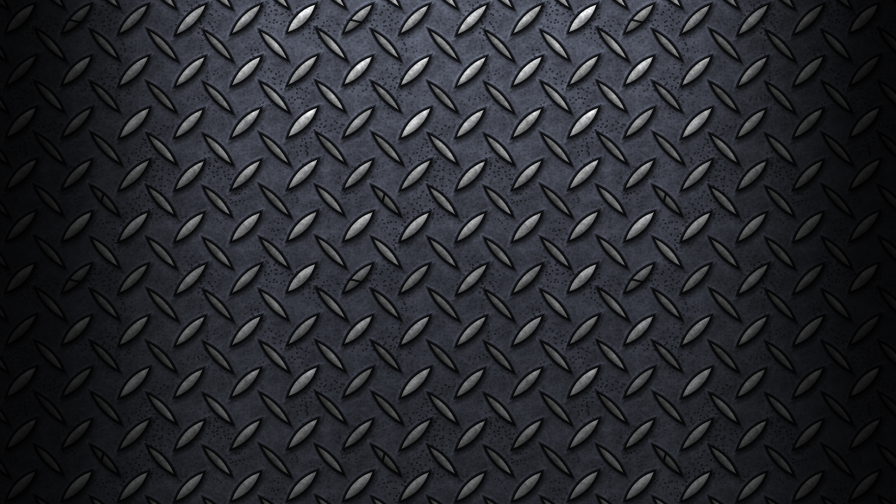
Give the GLSL for this texture, as a Shadertoy shader.

```glsl
const vec2 CELL = vec2(0.1116, 0.1030);    // lug spacing, in canvas heights
const vec2 FIRST_LUG = vec2(0.4884, 0.7590);
const float TILE = 5.0;                    // wear recurs every five lugs
const vec3 PLATE = vec3(0.235, 0.247, 0.285);
const vec3 STEEL = vec3(0.98, 0.99, 1.0);
const vec3 GROOVE = vec3(0.028, 0.029, 0.036);

vec2 hash22(vec2 c) {
    vec2 k = vec2(dot(c, vec2(127.1, 311.7)), dot(c, vec2(269.5, 183.3)));
    return fract(sin(k) * 43758.5);
}

// Distance to the nearest scattered point, wrapping after "period" cells
float cellular(vec2 p, float period) {
    vec2 id = floor(p), f = fract(p);
    float nearest = 2.0;
    for (int y = -1; y <= 1; y++) {
        for (int x = -1; x <= 1; x++) {
            vec2 o = vec2(x, y);
            nearest = min(nearest, length(o + hash22(mod(id + o, period)) - f));
        }
    }
    return nearest;
}

// Pointed lens along x, given half length and half width
float lens(vec2 q, vec2 size) {
    float radius = dot(size, size) / (2.0 * size.y);
    return length(vec2(q.x, abs(q.y) + radius - size.y)) - radius;
}

// Coordinates along and across an axis
vec2 alongAcross(vec2 v, vec2 axis) {
    return vec2(dot(v, axis), dot(v, vec2(-axis.y, axis.x)));
}

// Layered cellular grain, centred near one
float grain(vec2 g) {
    float broad = cellular(g * 2.0, TILE * 2.0);
    float medium = cellular(g * 6.0 + broad, TILE * 6.0);
    float fine = cellular(g * 17.0, TILE * 17.0);
    return 0.66 + 0.25 * broad + 0.22 * medium + 0.22 * fine;
}

// Small dark pits, gathered in patches
float pits(vec2 g) {
    float patches = smoothstep(0.40, 0.75, cellular(g * 1.4 + 0.3, TILE * 1.4));
    float dots = 1.0 - smoothstep(0.10, 0.32, cellular(g * 11.0, TILE * 11.0));
    return dots * (0.25 + 0.75 * patches);
}

// Presses one lattice of lugs into the plate colour
vec3 addLugs(vec3 base, vec2 g, vec2 axis, vec2 size, float tone, vec2 wornId, float roughness, float aa) {
    vec2 id = floor(g + 0.5);
    vec2 tileId = mod(id, TILE);
    vec2 vary = hash22(tileId + size * 100.0) - 0.5;
    float columnShift = (hash22(vec2(tileId.x, 7.0)).x - 0.5) * 0.012;
    vec2 local = (g - id) * CELL - vec2(vary.x * 0.004, columnShift);
    vec2 q = alongAcross(local, axis);
    size *= 1.0 + vec2(0.08, 0.16) * vary;
    float d = lens(q, size);

    // Cast shadow, faint raised lip and dark groove
    float shadow = lens(alongAcross(local - vec2(0.003, -0.005), axis), size);
    vec3 col = base * mix(0.35, 1.0, smoothstep(-0.002, 0.011, shadow));
    col *= 1.0 + 0.22 * smoothstep(0.004, 0.006, d) * (1.0 - smoothstep(0.006, 0.011, d));
    col = mix(GROOVE, col, smoothstep(0.0005, 0.0045 + aa, d));

    // Bevelled face, brighter toward its upper edge
    float across = clamp(q.y / size.y, -1.0, 1.0);
    float bevel = mix(0.62, 1.18, smoothstep(-0.9, 0.6, across));
    bevel *= 0.88 + 0.16 * q.x / size.x;
    vec3 face = STEEL * tone * bevel * roughness * (1.0 + 0.3 * vary.y);

    // A single battered lug in each tile
    float worn = 1.0 - step(0.5, length(tileId - wornId));
    float crack = 1.0 - smoothstep(0.001, 0.004, abs(q.x + 0.007 + 0.6 * q.y));
    face *= 1.0 - worn * (0.25 + 0.65 * crack);
    return mix(col, face, 1.0 - smoothstep(-aa, aa, d + 0.0008));
}

// Overhead lamp fading toward the sides and the floor
float lamp(vec2 uv) {
    float x = abs(uv.x - 0.5) * 2.0;
    float beam = 1.0 - smoothstep(0.42, 1.0, x);
    float fall = mix(0.50, 1.12, pow(uv.y, 1.25));
    vec2 toLamp = vec2(x, uv.y - 1.0);
    float hotspot = 0.22 * exp(-5.0 * dot(toLamp, toLamp));
    return 0.14 + beam * (fall + hotspot);
}

void mainImage(out vec4 fragColor, in vec2 fragCoord) {
    vec2 uv = fragCoord / iResolution.xy;
    vec2 p = vec2((uv.x - 0.5) * iResolution.x / iResolution.y + 8.0 / 9.0, uv.y);
    vec2 g = (p - FIRST_LUG) / CELL;
    float aa = 0.8 / iResolution.y;

    float roughness = grain(g);
    vec3 col = PLATE * roughness * (1.0 - 0.5 * pits(g));

    // Two interleaved lattices, leaning opposite ways
    vec2 rising = normalize(vec2(1.0, 1.0));
    vec2 falling = normalize(vec2(1.0, -1.05));
    col = addLugs(col, g, rising, vec2(0.0405, 0.0098), 0.60, vec2(2.0), roughness, aa);
    col = addLugs(col, g - 0.5, falling, vec2(0.0385, 0.0072), 0.45, vec2(2.0, 3.0), roughness, aa);

    fragColor = vec4(col * lamp(uv), 1.0);
}
```
